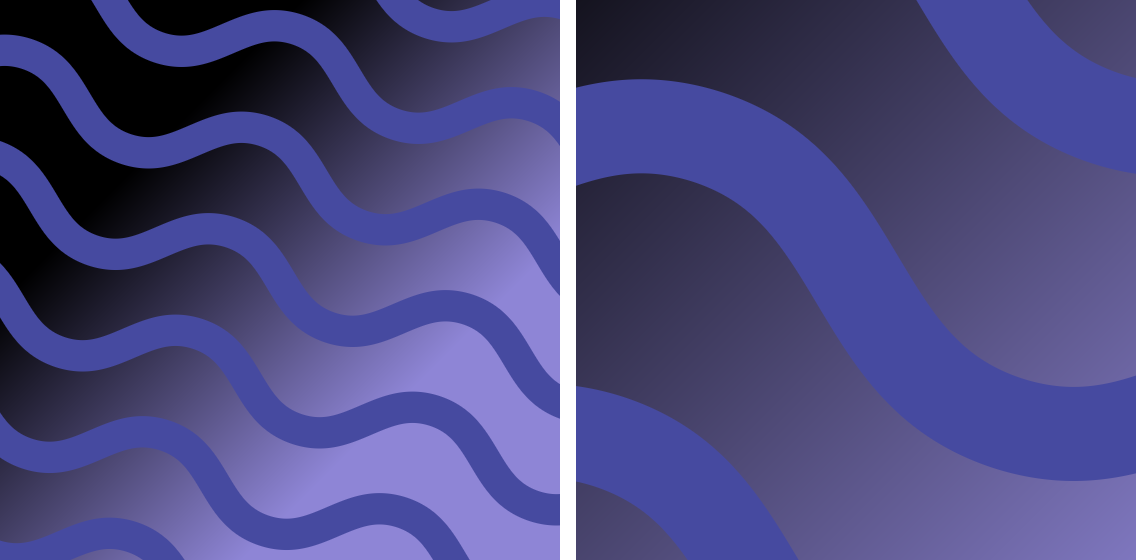
Left, the full canvas; right, a detail of the centre.
Reproduce this background procedurally as a Shadertoy shader.

```glsl
// Tilted wavy stripes over a diagonal black-to-lilac gradient.
// The plane is rotated and folded into equal rows; each row holds one wave,
// drawn with an even line width from the distance to its nearest point.

const float TAU = 6.2831853;
const float TILT = 0.31416;            // downward slope of the rows, radians
const float PERIOD = 0.4449;           // wave length
const float SPACING = 0.1906;          // distance between rows
const vec2 ORIGIN = vec2(0.4085, 0.1302); // rising midpoint of one wave
const float SWING = 0.0555;            // main wave height
const float SHARPEN = 0.0021;          // third harmonic, steepens the flanks
const float HALF_WIDTH = 0.0280;       // half of the line width
const float FADE_START = 0.540;        // gradient range along x + y
const float FADE_END = 1.432;

const vec3 DARK = vec3(0.0);
const vec3 LILAC = vec3(0.557, 0.522, 0.839);
const vec3 INDIGO = vec3(0.275, 0.290, 0.627);

// Height (x) and slope (y) of the wave at position u
vec2 wave(float u) {
    float k = TAU / PERIOD;
    float a = k * u;
    return -vec2(SWING * sin(a) + SHARPEN * sin(3.0 * a),
                 k * (SWING * cos(a) + 3.0 * SHARPEN * cos(3.0 * a)));
}

// Distance to the wave, refining the nearest point by Gauss-Newton steps
float waveDistance(vec2 q) {
    float u = q.x;
    for (int i = 0; i < 6; i++) {
        vec2 w = wave(u);
        u -= (u - q.x + (w.x - q.y) * w.y) / (1.0 + w.y * w.y);
    }
    return length(q - vec2(u, wave(u).x));
}

void mainImage(out vec4 fragColor, in vec2 fragCoord) {
    float pixel = 1.0 / iResolution.y;
    vec2 p = vec2(fragCoord.x, iResolution.y - fragCoord.y) * pixel; // y down

    // Diagonal background
    float fade = clamp((p.x + p.y - FADE_START) / (FADE_END - FADE_START), 0.0, 1.0);
    vec3 color = mix(DARK, LILAC, fade);

    // Rotate along the rows, then fold into one row centred on zero
    float c = cos(TILT), s = sin(TILT);
    vec2 q = vec2(c * p.x + s * p.y, c * p.y - s * p.x) - ORIGIN;
    q.y = (fract(q.y / SPACING + 0.5) - 0.5) * SPACING;

    // Smooth-edged stripe
    float edge = waveDistance(q) - HALF_WIDTH;
    color = mix(color, INDIGO, clamp(0.5 - edge / pixel, 0.0, 1.0));
    fragColor = vec4(color, 1.0);
}
```
